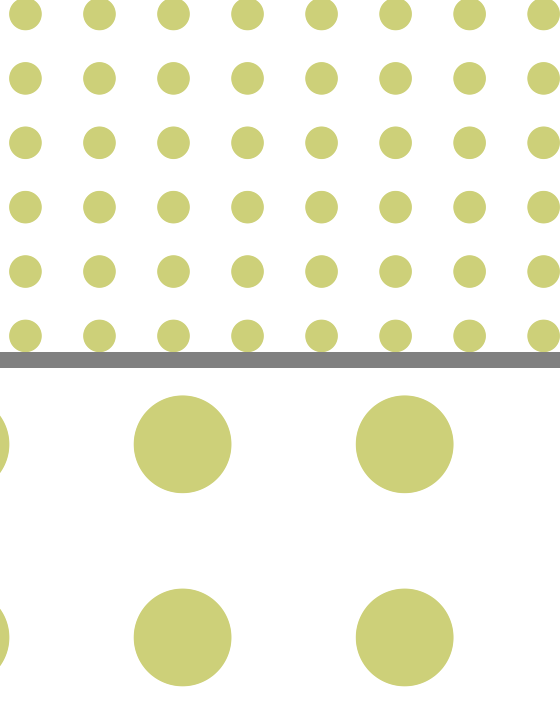
Top, the full canvas; bottom, a detail of the centre.
Write a Shadertoy shader that draws this pattern.

```glsl
// A plain grid of olive-green discs on white, eight across and six down.
// Space is folded into one cell per disc, then a circle distance is
// smoothed over about one pixel. Lengths are fractions of canvas height.

const vec3 PAPER = vec3(1.0);
const vec3 OLIVE = vec3(0.804, 0.816, 0.473);

const vec2 PITCH = vec2(0.2103, 0.1829);         // spacing of disc centres
const vec2 FIRST_CENTRE = vec2(0.0723, 0.0457);  // lower-left disc
const float RADIUS = 0.0463;

// Offset from the nearest grid point
vec2 repeatCell(vec2 p, vec2 pitch) {
    return (fract(p / pitch + 0.5) - 0.5) * pitch;
}

float circleDistance(vec2 p, float radius) {
    return length(p) - radius;
}

// Coverage of a shape: 1 inside, 0 outside, soft across one pixel
float coverage(float dist, float pixel) {
    return 1.0 - smoothstep(-0.6 * pixel, 0.6 * pixel, dist);
}

void mainImage(out vec4 fragColor, in vec2 fragCoord) {
    float pixel = 1.0 / iResolution.y;
    vec2 p = fragCoord * pixel;

    vec2 cell = repeatCell(p - FIRST_CENTRE, PITCH);
    float disc = coverage(circleDistance(cell, RADIUS), pixel);

    fragColor = vec4(mix(PAPER, OLIVE, disc), 1.0);
}
```
